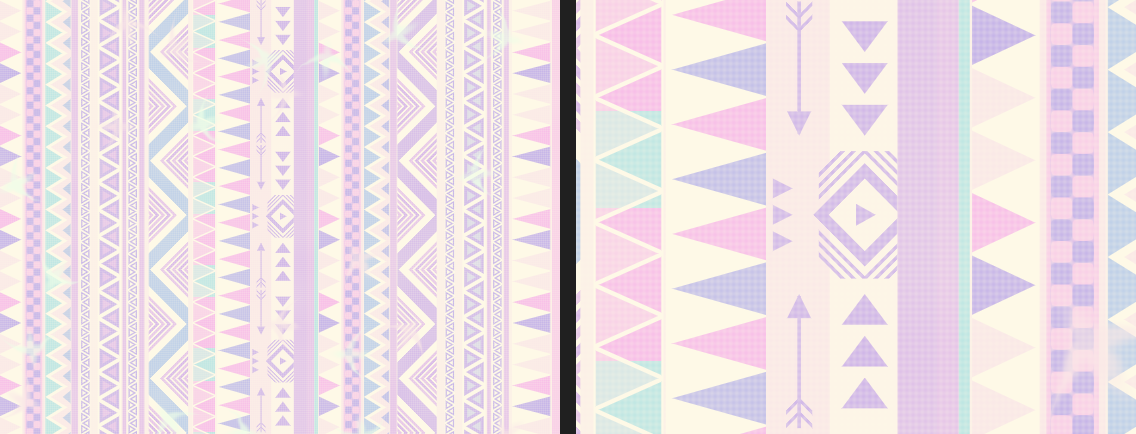
Left, the full canvas; right, a detail of the centre.
Reproduce this pattern procedurally as a WebGL 2 fragment shader.

```glsl
#version 300 es
precision highp float;
// Pastel woven stripes: bands of teeth, checks, zigzags, nested diamonds and
// arrows, each built from a repeated triangle or diamond distance, under a
// fine dotted weave and soft bird-shaped fades.
#define SIZE vec2(768.0, 592.0)  // design units
#define TOOTH 28.4               // spacing of teeth
#define SPIKE 24.9               // spacing of long spikes
#define LARGE 37.0               // spacing of large triangles
#define SMALL 16.5               // spacing of small triangles
#define CHEVRON 148.5            // spacing of diamonds
#define TOTEM 197.5              // spacing of arrows and eyes
#define WEAVE 4.0                // spacing of weave dots
#define BIRD_CELL 104.0          // spacing of birds
#define FADE 0.78                // strength of birds

uniform vec2 u_resolution;
out vec4 fragColor;

const vec3 CREAM = vec3(0.995, 0.975, 0.905), PALE = vec3(0.98, 0.91, 0.905);
const vec3 PINK = vec3(0.97, 0.74, 0.91), LILAC = vec3(0.77, 0.7, 0.91);
const vec3 MAUVE = vec3(0.9, 0.77, 0.91), TEAL = vec3(0.74, 0.9, 0.89);
const vec3 BLUE = vec3(0.74, 0.81, 0.91), MINT = vec3(0.93, 0.995, 0.91);
float px, y;  // pixel size and height in design units
vec2 p;
vec3 col;

float cover(float d) { return clamp(0.5 - d / px, 0.0, 1.0); }
float strip(float x, float a, float b) { return cover(max(a - x, x - b)); }
void band(vec3 c, float a, float b) { col = mix(col, c, strip(p.x, a, b)); }
float rep(float v, float s) { return mod(v + 0.5 * s, s) - 0.5 * s; }
float hash(vec2 v) { return fract(sin(dot(v, vec2(127.1, 311.7))) * 4375.85); }
float noise(vec2 v) {
  vec2 i = floor(v), f = smoothstep(0.0, 1.0, v - i), e = vec2(1, 0);
  return mix(mix(hash(i), hash(i + e), f.x), mix(hash(i + e.yx), hash(i + 1.0), f.x), f.y);
}
// Triangle with its base at x = 0 and its apex at x = w
float spike(float x, float w, float v, float base) {
  float s = 0.5 * base / w;
  return max(-x, (abs(v) - s * (w - x)) / sqrt(1.0 + s * s));
}
vec3 teeth(float x, float w) {
  float k = mod(floor((y - 185.0) / TOOTH + 0.5), 4.0);
  vec3 c = k < 0.5 ? PINK : k < 1.5 ? LILAC : PALE;
  return mix(CREAM, c, cover(spike(x, w, rep(y - 185.0, TOOTH), 27.0)));
}
vec3 checks(float x) {
  vec2 s = sin(3.1416 * vec2(x, y) / 9.9);
  vec3 c = mix(PALE, PINK, 0.6 * strip(x, -2.0, 22.0));
  return mix(c, LILAC, cover(-s.x * s.y * 3.15) * strip(x, 0.0, 19.8));
}
vec3 zigzag(float x, vec3 tint) {
  float d = spike(x, 23.0, rep(y - 16.0, TOOTH), TOOTH);
  vec3 c = mix(mix(PALE, CREAM, cover(d - 4.0)), tint, cover(d));
  return mix(c, mix(tint, LILAC, 0.5), cover(spike(35.0 - x, 11.0, rep(y - 30.2, TOOTH), 18.0)));
}
// Interlocked triangles with an inner core
vec3 lattice(float x, float w, float s, vec3 tint, vec3 core) {
  float v = y - 8.0, line = s * 0.07;
  float d = min(spike(x, w, rep(v, s), s), spike(w - x, w, rep(v + 0.5 * s, s), s));
  return mix(mix(CREAM, tint, cover(d + line)), core, cover(d + 2.6 * line));
}
vec3 diamonds(float x, vec3 tint) {
  float v = y - 145.0, l = x + abs(rep(v, CHEVRON));
  float d = min(l, 54.0 - x + abs(rep(v - 0.5 * CHEVRON, CHEVRON)));
  vec3 ring = mod(d, 16.0) < 8.0 ? MAUVE : mix(LILAC, PINK, 0.35);
  vec3 c = mix(CREAM, tint, strip(l, 52.0, 76.0));
  return mix(c, ring, cover(abs(rep(d - 4.0, 8.0)) - 2.5) * cover(d - 40.0));
}
vec3 tiles(float x) {
  float v = y - 270.0;
  vec3 tint = abs(rep(v, 4.0 * TOOTH)) < 22.0 ? TEAL : PINK;
  vec3 c = mix(CREAM, tint, cover(spike(32.0 - x, 32.0, rep(v, TOOTH), TOOTH) + 1.0));
  return mix(c, mix(tint, PALE, 0.45), cover(spike(x, 32.0, rep(v - 14.2, TOOTH), TOOTH) + 1.0));
}
vec3 spikes(float x) {
  float v = y - 229.0;
  vec3 c = mod(floor(v / SPIKE + 0.5), 2.0) < 0.5 ? mix(LILAC, BLUE, 0.4) : PINK;
  return mix(CREAM, c, cover(spike(43.0 - x, 43.0, rep(v, SPIKE), 24.0)));
}
// Arrows and stacked triangles mirrored about a diamond eye
vec3 totem(float x) {
  float v = rep(y - 295.0, TOTEM), h = abs(v), a = abs(x - 15.0), e = abs(x - 45.0), d = e + h;
  float m = min(max(a - 0.8, abs(h - 67.0) - 30.0), spike(47.0 - h, 11.0, a, 11.0));
  m = min(m, max(abs(rep(h - a - 84.0, 6.0)) - 1.0, max(a - 6.0, abs(h - a - 86.0) - 6.0)));
  m = min(m, max(spike(x - 3.0, 9.0, rep(v, 12.0), 9.0), h - 18.0));
  m = min(m, max(spike(14.0 - mod(h - 36.0, 19.0), 14.0, e, 21.0), abs(h - 64.0) - 28.0));
  m = min(m, min(abs(d - 20.0) - 3.5, spike(x - 41.0, 9.0, v, 10.0)));
  m = min(m, max(max(abs(rep(d - 29.0, 5.0)) - 1.1, abs(d - 34.0) - 7.0), max(e - 21.0, h - 29.0)));
  return mix(mix(PALE, CREAM, 0.75 * strip(x, 29.0, 60.0)), mix(LILAC, PINK, 0.2), cover(m));
}
// Swept wings and long body
float bird(vec2 q) {
  float a = abs(q.x), wing = abs(q.y + 0.016 * a * a - 3.0) - 6.5 + 0.22 * a;
  return 1.0 - smoothstep(-3.0, 4.0, min(wing, length(q * vec2(1.0, 0.27)) - 5.0));
}
void main() {
  p = gl_FragCoord.xy / u_resolution * SIZE;
  p.y = y = SIZE.y - p.y;
  px = SIZE.y / u_resolution.y;
  float x = p.x;
  col = mix(CREAM, PALE, 0.55);
  // Bands that occur twice
  for (float k = 0.0; k < 2.0; k++) {
    float o = 437.0 * k, s = 500.0 * k, g = 341.0 * k;
    bool first = k < 0.5;
    band(teeth(x - o, 29.0), o, 31.0 + o);
    band(checks(x - 36.0 - o), 31.0 + o, 61.0 + o);
    band(zigzag(x - 62.0 - o, first ? TEAL : BLUE), 62.0 + o, 97.0 + o);
    band(MAUVE, 98.0 + o, 107.0 + o);
    for (float t = 110.0; t < 180.0; t += 65.0)
      band(lattice(x - t - s, 14.0, SMALL, LILAC, CREAM), t + s, t + 14.0 + s);
    band(lattice(x - 134.0 - s, 32.0, LARGE, mix(LILAC, MAUVE, 0.3), first ? MAUVE : mix(BLUE, PALE, 0.5)), 134.0 + s, 166.0 + s);
    band(MAUVE, 168.0 + s, 173.0 + s);
    band(MAUVE, 191.0 + s, 198.0 + s);
    band(diamonds(x - 204.0 - g, first ? BLUE : mix(LILAC, MAUVE, 0.5)), 204.0 + g, 258.0 + g);
  }
  // Single bands
  band(tiles(x - 264.0), 264.0, 296.0);
  band(spikes(x - 300.0), 297.0, 343.0);
  band(totem(x - 343.0), 343.0, 403.0);
  band(mix(MAUVE, LILAC, 0.2), 403.0, 421.0);
  band(MAUVE, 421.0, 431.0);
  band(TEAL, 431.0, 436.0);
  band(teeth(755.0 - x, 52.0), 702.0, 755.0);
  band(mix(PINK, PALE, 0.4), 757.0, 768.0);
  // Dotted weave and blotchy wear
  vec2 w = sin(4.443 * vec2(x + y, x - y) / WEAVE);
  col = mix(col, CREAM, 0.13 + 0.13 * w.x * w.y + 0.12 * noise(p / 45.0));
  // Faded birds, jittered on a grid
  for (int i = 0; i < 9; i++) {
    vec2 id = floor(p / BIRD_CELL) + vec2(i % 3 - 1, i / 3 - 1);
    vec2 at = id + 0.2 + 0.6 * vec2(hash(id + 3.1), hash(id + 7.7));
    float t = 6.2832 * hash(id + 1.3);
    vec2 q = mat2(cos(t), sin(t), -sin(t), cos(t)) * (p - at * BIRD_CELL);
    float soft = bird(q + 3.0 * noise(p / 9.0)) * (0.6 + 0.4 * noise(p / 14.0));
    col = mix(col, hash(id + 5.9) < 0.25 ? PALE : MINT, FADE * soft * step(hash(id + 9.4), 0.5));
  }
  fragColor = vec4(col, 1.0);
}
```
